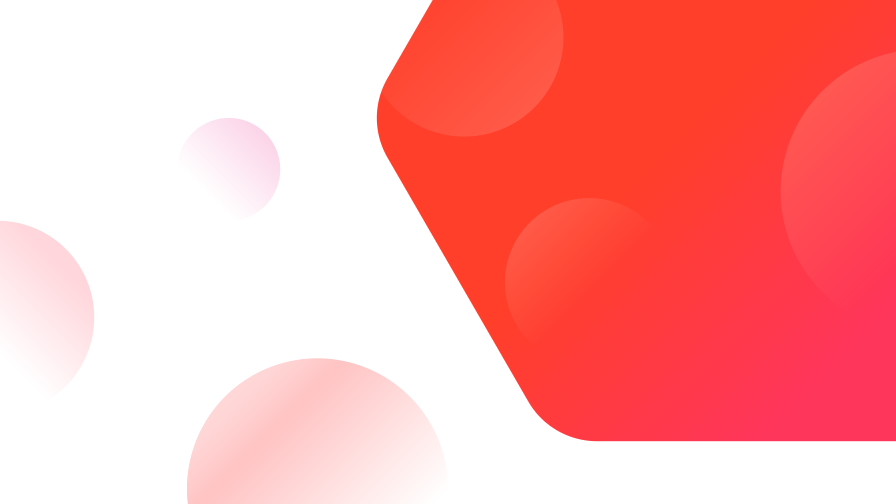
Reproduce this background procedurally as a WebGL 1 fragment shader.

```glsl
precision highp float;
// A large rounded red hexagon panel entering a white page from the upper right,
// with soft translucent discs on both. Shapes are distance functions; every
// disc fades along a diagonal. Units: canvas height = 1, origin lower left.

uniform vec2 u_resolution;

const vec2 UP_RIGHT = vec2(0.7071, 0.7071);
const vec2 UP_LEFT = vec2(-0.7071, 0.7071);

// Antialiased coverage of a signed distance, about one pixel wide.
float coverage(float dist) {
  return clamp(0.5 - dist * u_resolution.y, 0.0, 1.0);
}

// Flat-topped hexagon with the given apothem.
float hexagonDistance(vec2 p, float apothem) {
  const vec3 k = vec3(-0.8660, 0.5, 0.5774);
  p = abs(p);
  p -= 2.0 * min(dot(k.xy, p), 0.0) * k.xy;
  p -= vec2(clamp(p.x, -k.z * apothem, k.z * apothem), apothem);
  return length(p) * sign(p.y);
}

// Disc opacity: full at the rim facing brightSide, zero at fadeEnd (in radii).
float fadingDisc(vec2 p, float radius, vec2 brightSide, float fadeEnd) {
  float along = dot(p, brightSide) / radius;
  float ramp = clamp((along - fadeEnd) / (1.0 - fadeEnd), 0.0, 1.0);
  return coverage(length(p) - radius) * ramp;
}

void main() {
  vec2 p = gl_FragCoord.xy / u_resolution.y;
  vec3 white = vec3(1.0);
  vec3 color = white;

  // Pale discs on the white page
  float smallDisc = fadingDisc(p - vec2(0.454, 0.664), 0.102, UP_RIGHT, -0.65);
  color = mix(color, vec3(0.985, 0.83, 0.91), smallDisc);

  float leftDisc = fadingDisc(p - vec2(-0.005, 0.370), 0.192, UP_RIGHT, -0.25);
  color = mix(color, vec3(1.0, 0.84, 0.86), min(1.0, leftDisc * 1.15));

  // Bottom disc, strongest in a diagonal band below its lighter upper left rim
  vec2 q = p - vec2(0.630, 0.030);
  float bottomDisc = min(1.0, 1.33 * fadingDisc(q, 0.259, UP_LEFT, -0.72));
  float sheen = smoothstep(0.45, 1.0, dot(q, UP_LEFT) / 0.259);
  color = mix(color, mix(vec3(1.0, 0.76, 0.76), white, 0.35 * sheen), bottomDisc);

  // Panel: orange red to pinkish red, extended past the right edge
  float diagonal = clamp((p.x - p.y - 0.62) / 0.78, 0.0, 1.0);
  vec3 panel = mix(vec3(1.0, 0.247, 0.165), vec3(1.0, 0.21, 0.36), diagonal);

  // Translucent highlights on the panel
  float glow = fadingDisc(p - vec2(0.921, 0.926), 0.197, -UP_LEFT, -0.8);
  glow += fadingDisc(p - vec2(1.169, 0.440), 0.167, UP_LEFT, -0.1);
  glow += fadingDisc(p - vec2(1.831, 0.620), 0.282, UP_LEFT, -0.25);
  panel = mix(panel, white, 0.14 * glow);

  vec2 h = p - vec2(1.464, 0.766);
  h.x = min(h.x, 0.0);
  float panelDistance = hexagonDistance(h, 0.484) - 0.1574;
  color = mix(color, panel, coverage(panelDistance));

  gl_FragColor = vec4(color, 1.0);
}
```
